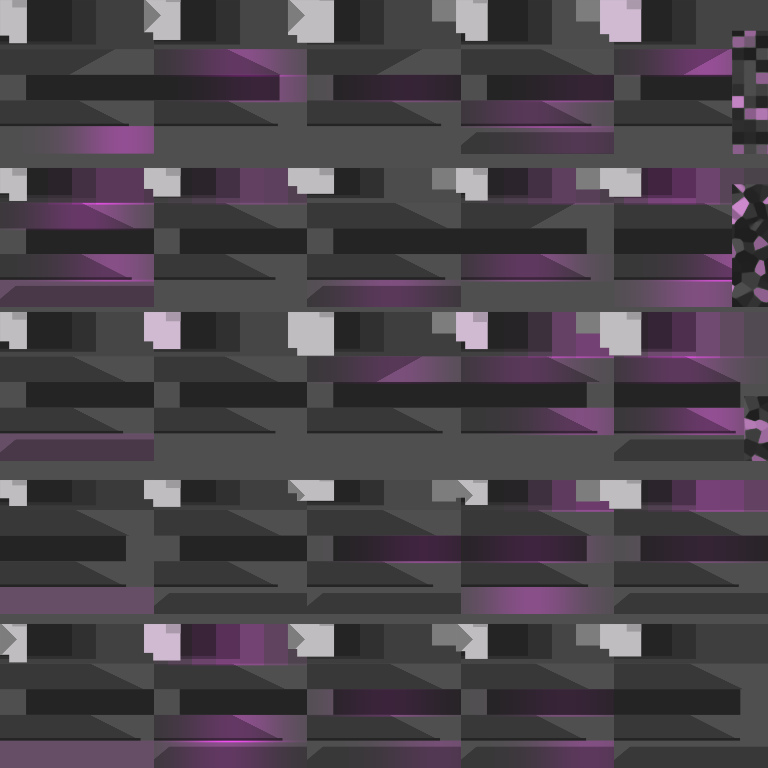
A WebGL 2 fragment shader for this pattern:

```glsl
#version 300 es
precision highp float;
// A five by five grid of flat grey panels: a pale corner block, dark bars and
// slanted bands. Corners snap to a coarse block grid; hashes vary the bands and
// violet glows, and cellular noise makes the speckles at the right edge.
uniform vec2 u_resolution;
out vec4 fragColor;

const float REPEATS = 5.0;
const float BLOCKS = 32.0;        // coarse grid that corners snap to
const float SPECKLES = 64.0;      // speckle cells across the canvas
const float HEAD = 0.32;          // depth of the top zone in a panel
const float BAND = 0.167;         // depth of each band below it
const float LINE = 0.016;         // shadow line under a band
const float GLOW_WIDTH = 0.34;
const vec3 DARK = vec3(0.14);
const vec3 SHADE = vec3(0.22);
const vec3 PLAIN = vec3(0.31);
const vec3 GREY = vec3(0.49);
const vec3 PALE = vec3(0.75, 0.74, 0.75);
const vec3 PINK = vec3(0.81, 0.73, 0.82);
const vec3 VIOLET_GAIN = vec3(1.95, 1.0, 1.95);

float soft;                       // half an edge, in panel units

float hash(vec2 p) {
  vec3 q = fract(vec3(p.xyx) * 0.1031 + 0.137);
  q += dot(q, q.yzx + 33.33);
  return fract((q.x + q.y) * q.z);
}

float above(float edge, float x) {
  return smoothstep(edge - soft, edge + soft, x);
}

float box(vec2 p, vec2 low, vec2 high) {
  return above(low.x, p.x) * above(low.y, p.y)
       * above(p.x, high.x) * above(p.y, high.y);
}

// Grey cellular mosaic; weights blend the cell borders
float speckle(vec2 p, float jitter) {
  vec2 base = floor(p);
  vec2 sum = vec2(0.0);
  for (int j = -1; j <= 1; j++) {
    for (int i = -1; i <= 1; i++) {
      vec2 id = base + vec2(i, j);
      vec2 shift = vec2(hash(id + 7.0), hash(id + 19.0)) - 0.5;
      float w = exp(-24.0 * length(id + 0.5 + jitter * shift - p));
      sum += w * vec2(hash(id + 41.0), 1.0);
    }
  }
  return sum.x / sum.y;
}

// Bars, slanted bands and top blocks of one panel
vec3 panel(vec2 p, vec2 cell, float top) {
  float kind = hash(cell + 3.0);
  float slant = 0.45 + 0.15 * hash(cell + 11.0);
  float b1 = HEAD + BAND, b2 = b1 + BAND, b3 = b2 + BAND;
  vec3 c = PLAIN;

  // Upper band, tapering up or down
  float t = (p.y - HEAD) / BAND;
  float reach = kind < 0.5 ? 0.75 - 0.3 * t : slant + 0.35 * t;
  c = mix(c, SHADE, box(p, vec2(-1.0, HEAD), vec2(reach, b1)));
  // Dark bar, indented on one side
  vec2 span = hash(cell + 23.0) < 0.62 ? vec2(0.17, 2.0) : vec2(-1.0, 0.82);
  c = mix(c, DARK, box(p, vec2(span.x, b1), vec2(span.y, b2)));
  // Lower band with its shadow line
  reach = slant + 0.33 * (p.y - b2) / BAND;
  c = mix(c, SHADE, box(p, vec2(-1.0, b2), vec2(reach, b3)));
  c = mix(c, DARK, box(p, vec2(-1.0, b3 - LINE), vec2(slant + 0.33, b3)));
  // Occasional slab at the foot
  if (kind > 0.68) {
    reach = 0.15 - 0.2 * (p.y - b3) / BAND;
    c = mix(c, SHADE, box(p, vec2(reach, b3 + 0.04), vec2(2.0)));
  }

  // Stepped greys of the top zone
  float left = floor(cell.x * BLOCKS / REPEATS) * REPEATS / BLOCKS - cell.x;
  float unit = REPEATS / BLOCKS;
  vec3 rest = mix(SHADE, PLAIN, hash(cell + 31.0));
  c = mix(c, rest, box(p, vec2(-1.0, top), vec2(2.0, HEAD)));
  c = mix(c, vec3(0.19), box(p, vec2(-1.0, top), vec2(left + 4.0 * unit, HEAD - 0.03)));
  c = mix(c, DARK, box(p, vec2(-1.0, top), vec2(left + 3.0 * unit, HEAD - 0.05)));

  // Violet glows, each clipped to one band
  for (int s = 0; s < 5; s++) {
    float k = float(s);
    vec2 key = cell + 13.0 * k;
    float low = s == 0 ? top : HEAD + BAND * (k - 1.0);
    float x = s == 0 ? (floor((p.x + cell.x) / unit) + 0.5) * unit - cell.x : p.x;
    float d = (x - 0.4 - 0.5 * hash(key + 5.0)) / GLOW_WIDTH;
    float on = step(hash(key + 57.0), 0.17 + 0.05 * cell.x);
    float g = on * exp(-d * d) * (0.45 + 0.5 * hash(key + 71.0));
    if (s == 4 && cell.x < 0.5) g = max(g, 0.3 * step(0.5, cell.y));
    g *= box(p, vec2(-1.0, low), vec2(2.0, HEAD + BAND * k + 0.012));
    c *= mix(vec3(1.0), VIOLET_GAIN, g);
  }
  return c;
}

// Pale corner block with a notch, a grey neighbour and a facet
vec3 corner(vec3 c, vec2 p, vec2 cell, float top) {
  float left = floor(cell.x * BLOCKS / REPEATS) * REPEATS / BLOCKS - cell.x;
  float h = hash(cell + 83.0);
  vec2 end = vec2(0.175, 0.26 + 0.06 * hash(cell + 91.0));
  vec3 tone = h > 0.78 ? PINK : PALE;
  float side = step(2.5, cell.x) * step(0.25, h);
  c = mix(c, GREY, side * box(p, vec2(left - 0.156, top), vec2(left, top + 0.14)));
  float body = box(p, vec2(left, top), end);
  body *= 1.0 - box(p, vec2(-1.0, end.y - 0.05), vec2(left + 0.06, 2.0));
  c = mix(c, tone, body);
  c = mix(c, tone * 0.82, body * box(p, vec2(0.08, top), vec2(2.0, top + 0.07 * h)));
  float facet = above(abs(p.y - top - 0.1), 0.11 - (p.x - left));
  return mix(c, GREY, body * facet * step(h, 0.3));
}

void main() {
  vec2 uv = gl_FragCoord.xy / u_resolution;
  vec2 grid = vec2(uv.x, 1.0 - uv.y) * REPEATS;   // rows count downward
  vec2 cell = floor(grid);
  vec2 p = grid - cell;
  soft = 0.6 * REPEATS / min(u_resolution.x, u_resolution.y);
  float top = ceil(cell.y * BLOCKS / REPEATS) * REPEATS / BLOCKS - cell.y;

  vec3 color = panel(p, cell, top);
  for (int i = 0; i < 2; i++) {                   // own corner and the next
    vec2 n = vec2(i, 0);
    if (cell.x + n.x < REPEATS) color = corner(color, p - n, cell + n, top);
  }

  // Speckled strip beside the upper three rows
  vec2 start = cell.y < 1.5 ? vec2(0.766, 0.2) : vec2(0.845, 0.58);
  float strip = box(p, start, vec2(2.0)) * step(3.5, cell.x) * step(cell.y, 2.5);
  float grain = speckle(grid * SPECKLES / REPEATS, min(cell.y, 1.0));
  vec3 grit = mix(vec3(0.12), vec3(0.55), grain * grain);
  grit *= mix(vec3(1.0), VIOLET_GAIN, smoothstep(0.7, 0.75, grain) * 0.5);
  fragColor = vec4(mix(color, grit, strip), 1.0);
}
```
